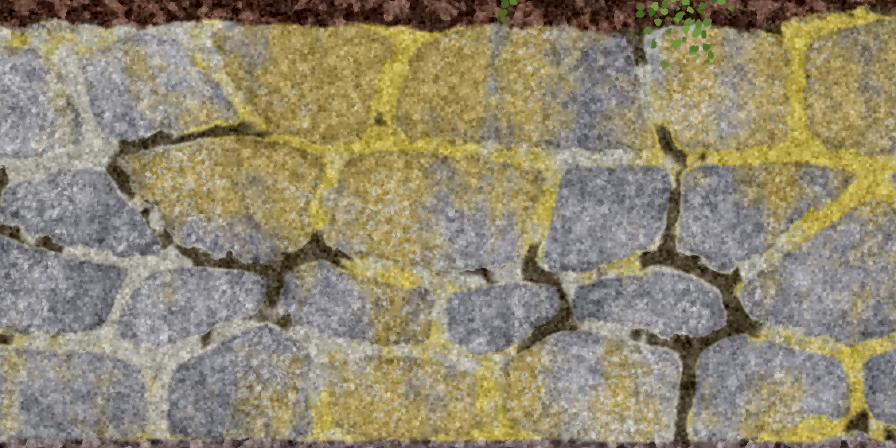
Write a Shadertoy shader that draws this texture.

```glsl
// Weathered rubble wall with lichen, pale mortar, mossy gaps and soil on top.
// Stones are a weighted, squashed cellular pattern; stains are layered sines,
// and grit, specks and leaves come from fine cellular noise.

vec2 hash2(vec2 p) {
    p = vec2(dot(p, vec2(127.1, 311.7)), dot(p, vec2(269.5, 183.3)));
    return fract(sin(p) * 43758.5);
}

// Layered, rotated and warped sines, roughly -0.6 to 0.6
float blotch(vec2 p) {
    float sum = 0.0, amp = 0.5;
    for (int i = 0; i < 6; i++) {
        p = mat2(0.8, -0.6, 0.6, 0.8) * p * 1.8 + 0.6 * sin(p.yx * 1.3) + 2.3;
        sum += amp * sin(p.x) * sin(p.y);
        amp *= 0.62;
    }
    return sum;
}

// x: distance to the nearest grain centre, y: random value of that grain
vec2 grain(vec2 p) {
    vec2 cell = floor(p), best = vec2(9.0, 0.0);
    for (int j = -1; j <= 1; j++)
    for (int i = -1; i <= 1; i++) {
        vec2 c = cell + vec2(i, j), h = hash2(c);
        float d = length(c + 0.15 + 0.7 * h - p);
        if (d < best.x) best = vec2(d, fract(h.x * 17.0 + h.y * 31.0));
    }
    return best;
}

float grit(vec2 p) {
    vec2 g = grain(p);
    return (g.y - 0.5) * (1.0 - smoothstep(0.25, 0.8, g.x));
}

const vec2 STONE_SIZE = vec2(0.38, 0.225);
const vec2 SQUASH = vec2(0.6, 1.0);

// Stone centre in squashed space, with its size weight in z
vec3 stoneSite(vec2 c) {
    vec2 h = hash2(c + 3.0);
    float loose = c.y < 2.0 ? 0.3 : 0.75;
    vec2 s = c + 0.5 + vec2(0.5 * mod(c.y, 2.0), 0.0) + (h - 0.5) * vec2(0.7, loose);
    s *= STONE_SIZE;
    vec2 toBig = s - vec2(1.13, 0.66);
    float weight = 0.016 * h.y + 0.045 * exp(-40.0 * dot(toBig, toBig));
    return vec3(s * SQUASH, weight);
}

// x: rounded distance to the joint, yz: cell of the stone
vec3 stones(vec2 p) {
    vec2 cell = floor(p / STONE_SIZE), q = p * SQUASH, id = cell;
    vec3 own = vec3(0.0);
    float best = 1e3, sum = 0.0;
    for (int j = -2; j <= 2; j++)
    for (int i = -2; i <= 2; i++) {
        vec3 s = stoneSite(cell + vec2(i, j));
        float d = dot(s.xy - q, s.xy - q) - s.z;
        if (d < best) { best = d; own = s; id = cell + vec2(i, j); }
    }
    for (int j = -2; j <= 2; j++)
    for (int i = -2; i <= 2; i++) {
        vec3 s = stoneSite(cell + vec2(i, j));
        vec2 away = s.xy - own.xy;
        if (dot(away, away) < 1e-6) continue;
        float d = dot(s.xy - q, s.xy - q) - s.z - best;
        sum += exp(-d / (2.0 * length(away * SQUASH)) / 0.012);
    }
    return vec3(-0.012 * log(sum + 1e-9), id);
}

void mainImage(out vec4 fragColor, in vec2 fragCoord) {
    vec2 p = fragCoord / iResolution.y;
    float broad = blotch(p * 2.2 + 4.0), mid = blotch(p * 7.0), fine = blotch(p * 24.0);
    float streak = blotch(p * vec2(9.0, 2.5) + 11.0);
    float coarseGrit = grit(p * 48.0), fineGrit = grit(p * 115.0);

    vec3 wall = stones(p + 0.012 * vec2(mid, fine) + 0.01 * sin(p.yx * 9.0));
    vec2 tint = hash2(wall.yz + 41.0);
    float joint = wall.x + 0.006 * fine;

    // Grey stone faces with ochre lichen running down them
    float light = 0.15 + 0.65 * tint.x + 0.5 * mid + 0.3 * fine;
    vec3 stone = mix(vec3(0.46, 0.46, 0.49), vec3(0.66, 0.66, 0.68), clamp(light, 0.0, 1.0));
    float lichen = 0.6 * broad + 0.5 * streak + 0.25 * fine + 0.65 * (tint.y - 0.5);
    lichen += 0.25 * smoothstep(0.35, 0.7, p.y) + 0.12 * (p.x - 1.0);
    stone = mix(stone, vec3(0.68, 0.58, 0.27), 0.8 * smoothstep(-0.15, 0.65, lichen));

    // Pale crusty specks gathered in patches
    vec2 speck = grain(p * 62.0 + fine);
    float crust = (1.0 - smoothstep(0.2, 0.55, speck.x)) * smoothstep(0.35, 0.6, speck.y + 0.5 * mid);
    stone = mix(stone, vec3(0.75, 0.75, 0.76), 0.6 * crust * smoothstep(-0.25, 0.3, streak - 0.4 * broad));
    stone *= 0.86 + 0.14 * smoothstep(0.015, 0.045, joint);

    // Cream to yellow mortar, opened into dark mossy gaps here and there
    vec3 mortar = mix(vec3(0.68, 0.67, 0.63), vec3(0.73, 0.66, 0.30),
                      smoothstep(-0.25, 0.45, broad + 0.4 * fine + 0.2 * (p.x - 1.0)));
    float width = 0.018 + 0.012 * mid;
    vec3 color = mix(mortar, stone, smoothstep(width - 0.005, width + 0.007, joint));
    float ledge = exp(-pow((p.y - 0.45) / 0.035, 2.0));
    float gap = smoothstep(0.16, 0.3, blotch(p * 3.0 + 7.0) + 0.15 * ledge);
    gap *= 1.0 - smoothstep(0.009, 0.018, joint);
    color = mix(color, vec3(0.25, 0.21, 0.14) + 0.1 * fine, 0.92 * gap);

    // Soil along the top, gravel at the foot
    float soilEdge = 0.942 + 0.025 * mid + 0.03 * smoothstep(1.6, 1.9, p.x);
    vec3 soil = mix(vec3(0.21, 0.12, 0.08), vec3(0.43, 0.30, 0.25), smoothstep(-0.2, 0.5, fine + coarseGrit));
    color = mix(color, soil, smoothstep(-0.006, 0.008, p.y - soilEdge));
    vec3 gravel = vec3(0.42, 0.36, 0.36) + 0.3 * coarseGrit;
    color = mix(color, gravel, 1.0 - smoothstep(0.012, 0.022, p.y + 0.008 * mid));
    color += 0.16 * coarseGrit + 0.22 * fineGrit;

    // Small leaves hanging from the soil
    vec2 leaf = grain(p * 46.0 + 0.5 * fine);
    float clump = 1.0 - length((p - vec2(1.53, 0.98)) / vec2(0.14, 0.16));
    clump = max(clump, 1.0 - length((p - vec2(1.13, 0.99)) / vec2(0.04, 0.06)));
    float cover = (1.0 - smoothstep(0.32, 0.5, leaf.x)) * smoothstep(0.0, 0.12, 1.2 * clump - leaf.y);
    color = mix(color, mix(vec3(0.27, 0.38, 0.12), vec3(0.46, 0.62, 0.26), fract(leaf.y * 7.0)), cover);

    fragColor = vec4(clamp(color, 0.0, 1.0), 1.0);
}
```
